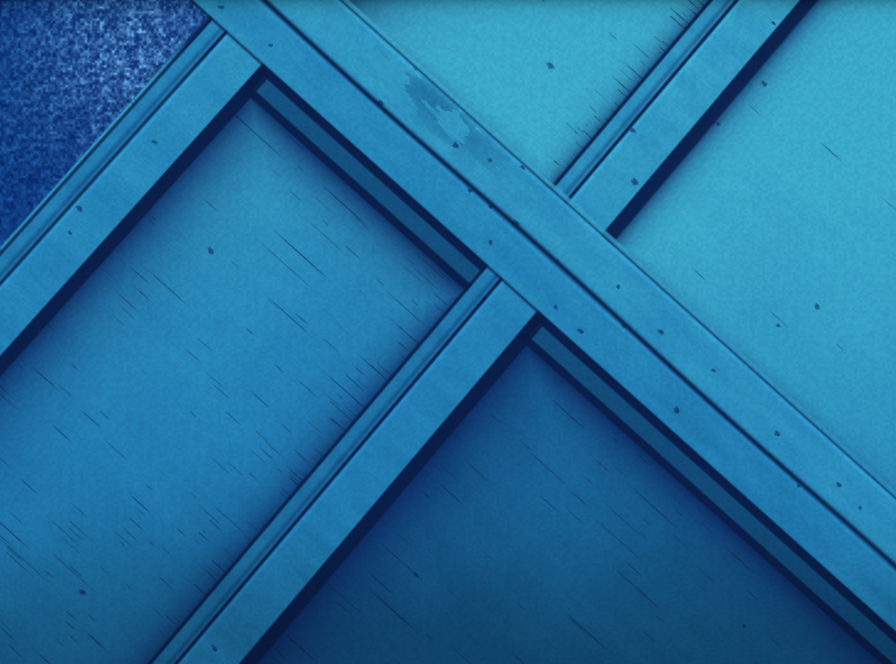
A Shadertoy shader for this texture:

```glsl
// Weathered blue wooden panels divided by a diagonal beam and two cross bars.

const vec3 NAVY = vec3(0.035, 0.11, 0.27);
const vec3 SHADE = vec3(0.04, 0.14, 0.36);
const vec3 DEEP = vec3(0.07, 0.32, 0.50);
const vec3 BLUE = vec3(0.13, 0.49, 0.70);
const vec3 TEAL = vec3(0.23, 0.66, 0.79);
const float SOFT = 0.0022;

float hash(vec2 p) {
    return fract(sin(dot(p, vec2(127.1, 311.7))) * 43758.5453);
}

float noise(vec2 p) {
    vec2 i = floor(p), f = fract(p);
    f = f * f * (3.0 - 2.0 * f);
    return mix(mix(hash(i), hash(i + vec2(1, 0)), f.x),
               mix(hash(i + vec2(0, 1)), hash(i + vec2(1, 1)), f.x), f.y);
}

float fbm(vec2 p) {
    float sum = 0.0, amp = 0.5;
    for (int i = 0; i < 4; i++) {
        sum += amp * noise(p);
        p = p * 2.03 + 17.3;
        amp *= 0.5;
    }
    return sum;
}

float step01(float x, float edge) { return smoothstep(edge - SOFT, edge + SOFT, x); }
float band(float x, float lo, float hi) { return step01(x, lo) * (1.0 - step01(x, hi)); }
float line(float x, float at, float width) { float d = (x - at) / width; return exp(-d * d); }
float falloff(float d, float reach) { return exp(-max(d, 0.0) / reach); }

// Paint colour for a light level from 0 to 1
vec3 paint(float light) {
    vec3 low = mix(DEEP, BLUE, clamp(light * 2.0, 0.0, 1.0));
    return mix(low, TEAL, clamp(light * 2.0 - 1.0, 0.0, 1.0));
}

// Thin cracks along x, one possible streak per cell
float cracks(vec2 q, vec2 cell, float density) {
    vec2 g = q / cell;
    float row = floor(g.y);
    g.x += hash(vec2(row, 4.0));
    vec2 id = vec2(floor(g.x), row);
    float halfLength = 0.12 + 0.33 * hash(id + 9.1);
    float along = 1.0 - smoothstep(halfLength * 0.3, halfLength, abs(fract(g.x) - 0.5));
    float across = line(fract(g.y) * cell.y, 0.5 * cell.y, 0.0012);
    return along * across * step(hash(id), density) * (0.4 + 0.6 * hash(id + 2.0));
}

// Small chips scattered one per cell
float chips(vec2 q, float cell, float density) {
    vec2 id = floor(q / cell);
    vec2 centre = 0.25 + 0.5 * vec2(hash(id + 3.0), hash(id + 7.0));
    vec2 d = (fract(q / cell) - centre) * cell * vec2(0.7, 1.0);
    float radius = 0.001 + 0.003 * hash(id + 5.0);
    float wobble = 0.003 * (noise(q * 300.0) - 0.5);
    return (1.0 - smoothstep(radius * 0.5, radius + SOFT, length(d) + wobble)) * step(hash(id), density);
}

// Embossed hide with a soft sheen
vec3 leather(vec2 p) {
    float grain = 0.5 * noise(p * 170.0) + 0.5 * noise(p.yx * 270.0);
    vec2 d = p - vec2(0.2, 0.08);
    float sheen = exp(-dot(d, d) / 0.022);
    vec3 col = mix(vec3(0.02, 0.13, 0.38), vec3(0.09, 0.33, 0.62), grain);
    return col + vec3(0.30, 0.33, 0.28) * sheen * (0.1 + 1.3 * grain * grain);
}

// Raised cross bar with a side strip and a shaded flank; r is the offset from its axis
vec3 crossBar(vec3 col, float r, float light, float flank) {
    col = mix(col, NAVY, flank * band(r, 0.034, 0.056));
    col = mix(col, NAVY, 0.8 * band(r, -0.070, -0.031));
    col = mix(col, paint(light - 0.12), band(r, -0.065, -0.040));
    col = mix(col, SHADE, 0.35 * line(r, -0.046, 0.004));
    vec3 face = paint(light) * (1.0 + 0.1 * line(r, -0.032, 0.003));
    return mix(col, face, band(r, -0.035, 0.035));
}

void mainImage(out vec4 fragColor, in vec2 fragCoord) {
    vec2 p = vec2(fragCoord.x, iResolution.y - fragCoord.y) / iResolution.y;

    // Frame: u runs down the beam, v runs across it from the seam
    float u = dot(p, vec2(0.744, 0.668));
    float v = dot(p, vec2(0.668, -0.744)) - 0.265;
    vec2 q = vec2(u, v);
    float barA = u - 0.323;
    float barB = u + 0.03 * v - 0.8775;
    float upper = step01(v, 0.0);
    float beyondB = step01(barB, 0.0);
    float mottle = fbm(p * 6.0) - 0.47;
    float wear = fbm(q * vec2(12.0, 45.0)) - 0.47;

    // Panels with shade cast by the timber
    float lowLight = 0.98 - 0.76 * p.y - 0.22 * beyondB;
    float highLight = 1.22 - 0.74 * p.y;
    vec3 col = paint(mix(lowLight, highLight, upper) + 0.2 * mottle + 0.08 * wear);
    float shade = 0.9 * falloff(barB - 0.052, mix(0.055, 0.016, upper)) * beyondB;
    shade = max(shade, 0.9 * falloff(barA - 0.052, 0.048) * step(0.0, barA));
    shade = max(shade, 0.7 * falloff(-barB - 0.068, mix(0.026, 0.014, upper)) * (1.0 - beyondB));
    shade = max(shade, 0.85 * falloff(-v - 0.122, 0.035) * (1.0 - upper));
    shade = max(shade, 0.3 * falloff(v - 0.08, 0.01) * upper);
    col = mix(col, SHADE, shade);

    // Cracks gather beside the second bar
    float nearBar = falloff(-barB - 0.07, 0.07) * (1.0 - beyondB);
    float density = mix(0.10 + 0.45 * nearBar, 0.9 * falloff(-barB - 0.07, 0.025) * (1.0 - beyondB), upper);
    float marks = cracks(q, vec2(0.16, 0.009), density) + 0.7 * cracks(q + 0.37, vec2(0.06, 0.006), density * 0.7);
    marks += chips(q, 0.09, 0.08);
    col = mix(col, NAVY, 0.5 * clamp(marks, 0.0, 1.0));

    // Hide in the top left corner
    col = mix(col, leather(p), 1.0 - step01(barA, -0.074));

    // Moulding under the beam
    float moulding = band(v, -0.122, -0.070) * step01(barA, 0.034);
    col = mix(col, NAVY, 0.85 * moulding);
    float ledge = band(v, -0.110, -0.085) * step01(barA, 0.05) * (1.0 - band(barB, 0.0, 0.05));
    col = mix(col, paint(0.22 - 0.2 * p.y), 0.75 * ledge);

    // Cross bars
    float barLight = mix(0.70 - 0.36 * p.y, 0.88 - 0.4 * p.y, upper) + 0.22 * wear;
    col = crossBar(col, barA, barLight, 0.85);
    col = crossBar(col, barB, barLight, mix(0.88, 0.7, upper));

    // Beam of two boards
    col = mix(col, paint(1.0 - 0.45 * p.y), 0.8 * band(v, 0.077, 0.086));
    float boardLight = mix(0.64, 0.80, upper) - 0.22 * p.y + 0.25 * wear + 0.12 * mottle;
    vec3 board = paint(boardLight);
    vec2 patchOffset = (q - vec2(0.61, 0.055)) / vec2(0.11, 0.03);
    float peeled = exp(-dot(patchOffset, patchOffset)) * smoothstep(0.48, 0.56, fbm(q * vec2(25.0, 70.0)));
    board = mix(board, DEEP, 0.5 * peeled);
    board *= 1.0 + 0.1 * (line(v, -0.007, 0.003) + line(v, 0.073, 0.003));
    col = mix(col, board, band(v, -0.072, 0.077));
    col = mix(col, NAVY, 0.9 * line(v, 0.0015 * sin(u * 9.0), 0.0042));
    col = mix(col, NAVY, 0.65 * line(v, -0.073, 0.0025) + 0.5 * line(v, 0.078, 0.002));

    // Chips on all timber, paint grain and edge dimming
    float timber = max(band(v, -0.072, 0.077), max(band(barA, -0.035, 0.035), band(barB, -0.035, 0.035)));
    col = mix(col, NAVY, 0.55 * timber * chips(q + 0.21, 0.045, 0.18));
    col *= 0.96 + 0.08 * noise(p * 260.0);
    col *= 1.0 - 0.16 * smoothstep(0.75, 1.0, p.y) - 0.25 * falloff(p.y, 0.012);
    fragColor = vec4(clamp(col, 0.0, 1.0), 1.0);
}
```
